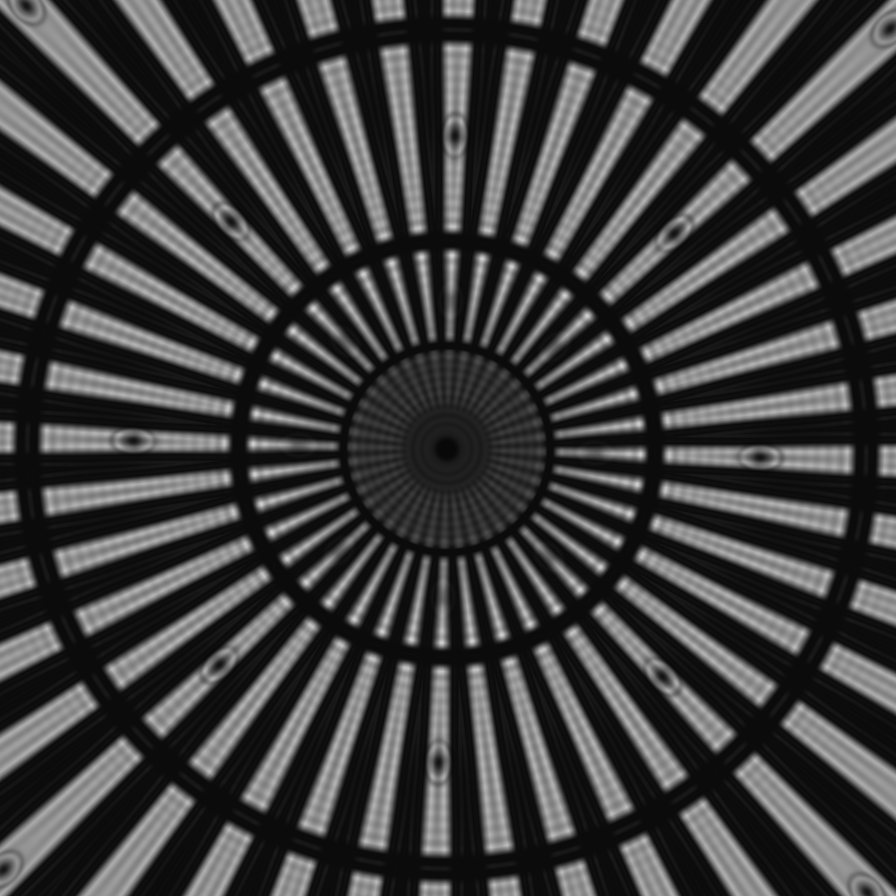
Give the GLSL for this pattern, as a WebGL 1 fragment shader.

```glsl
precision highp float;
// A star of forty tapering spokes, cut by dark rings that double in radius.
// Spokes and rings are boxes seen through a band limit (a sine integral), which
// adds fringes; oval marks sit on every fifth spoke, a dim disc at the hub.
uniform vec2 u_resolution;

const float PI = 3.14159265;
const vec2 CENTER = vec2(0.4987, 0.4987);
const float SPOKES = 40.0;
const float MARKS = 8.0;
const float TILT = 0.0265;            // clockwise turn of the star, radians
const float SPOKE_HALF_ANGLE = 0.0345;
const float FRINGE_FREQ = 480.0;      // radians per canvas width
const float FRINGE_GAIN = 1.5;
const float RING_RADIUS = 0.1153;     // innermost ring, doubled twice
const float MARK_RADIUS = 0.166;      // innermost mark
const float HUB_RADIUS = 0.110;
const float BACKGROUND = 0.042;
const float SPOKE_LIGHT = 0.53;

// Approximate sine integral: the profile of a band-limited edge.
float sineIntegral(float x) {
  float u = abs(x);
  float v = min(u, 3.0);
  float near = v - v * v * v / 18.0 + pow(v, 5.0) / 600.0;
  float far = 0.5 * PI - FRINGE_GAIN * cos(u) / max(u, 1.0);
  return sign(x) * mix(near, far, smoothstep(1.8, 3.0, u));
}

// Band-limited box of the given half width, centred on zero.
float fringedBox(float x, float halfWidth) {
  return (sineIntegral((halfWidth - x) * FRINGE_FREQ)
        + sineIntegral((halfWidth + x) * FRINGE_FREQ)) / PI;
}

// Signed angle to the nearest of n evenly spaced rays.
float foldAngle(float angle, float n) {
  float stepAngle = 2.0 * PI / n;
  return (fract(angle / stepAngle + 0.5) - 0.5) * stepAngle;
}

float hubLight(float r, float angle) {
  float level = 0.03 + 0.085 * smoothstep(0.008, 0.019, r);
  level += 0.06 * smoothstep(0.038, 0.065, r);
  level += 0.012 * sin(r * 620.0) * smoothstep(0.012, 0.03, r);
  float contrast = 0.045 * smoothstep(0.04, 0.065, r);
  contrast += 0.03 * exp(-pow((r - 0.103) / 0.004, 2.0));
  level += contrast * cos(SPOKES * angle);
  level += 0.03 * exp(-pow((r - 0.103) / 0.004, 2.0));
  return level;
}

void main() {
  vec2 p = gl_FragCoord.xy / u_resolution - CENTER;
  float r = length(p);
  float angle = atan(p.x, p.y + 1e-6) - TILT;

  // Spokes, weaker toward the resolution limit
  float across = foldAngle(angle, SPOKES) * r;
  float star = fringedBox(across, SPOKE_HALF_ANGLE * r);
  star *= mix(0.72, 1.0, smoothstep(0.11, 0.23, r));

  // Dark rings
  float ringRadius = RING_RADIUS;
  float ringHalf = 0.0068;
  for (int i = 0; i < 3; i++) {
    star *= max(1.0 - fringedBox(r - ringRadius, ringHalf), 0.0);
    ringRadius *= 2.015;
    ringHalf *= 1.47;
  }

  // Faint rebound of negative fringes between spokes
  float light = BACKGROUND + SPOKE_LIGHT * max(star, -0.18 * star);

  // Oval marks: dark core, pale rim
  float markAcross = foldAngle(angle, MARKS) * r;
  float markRadius = MARK_RADIUS;
  float markDepth = 0.4;
  for (int i = 0; i < 3; i++) {
    vec2 q = vec2(markAcross / 0.012, (r - markRadius) / 0.018);
    float d = length(q);
    float core = exp(-d * d * 2.2);
    float moat = exp(-pow((d - 1.35) / 0.22, 2.0));
    float rim = exp(-pow((d - 1.0) / 0.2, 2.0));
    light *= 1.0 - markDepth * (0.9 * core + 0.25 * moat);
    light += 0.06 * rim * markDepth;
    markRadius = (i == 0) ? 0.350 : 0.682;
    markDepth = 0.95;
  }

  // Hub disc
  float hub = 1.0 - smoothstep(HUB_RADIUS - 0.005, HUB_RADIUS + 0.003, r);
  light = mix(light, hubLight(r, angle), hub);

  gl_FragColor = vec4(vec3(clamp(light, 0.0, 1.0)), 1.0);
}
```
